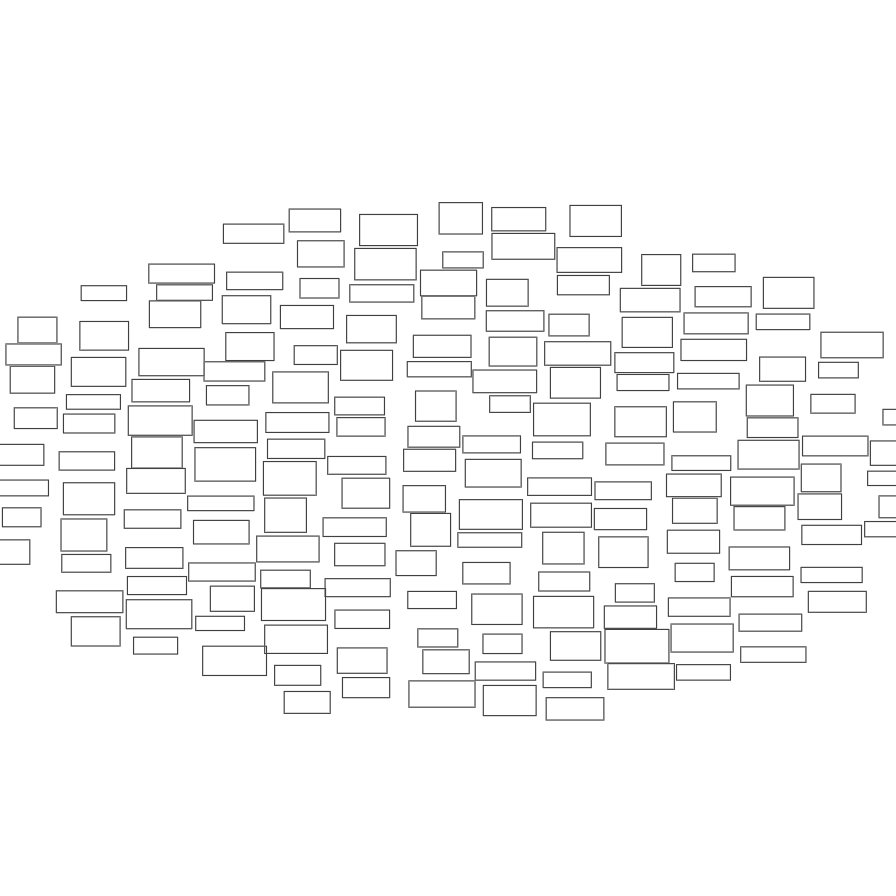
A Shadertoy shader for this pattern:

```glsl
#define CELL vec2(0.0755, 0.0358)
#define CENTER vec2(0.5, 0.482)
#define RADII vec2(0.548, 0.285)
#define WIDTH_RANGE vec2(0.043, 0.0745)
#define HEIGHT_RANGE vec2(0.0155, 0.0385)
#define LINE_WIDTH 0.0013
#define GAP 0.0015
#define ROW_JITTER 0.5
#define DRIFT 0.018
#define INK vec3(0.25)
#define PAPER vec3(1.0)

// Integer hash: cell and channel to 0..1
float hash(vec2 cell, uint channel) {
    uvec2 q = uvec2(ivec2(cell) + 512);
    uint n = q.x * 1597334677u ^ q.y * 3812015801u ^ channel * 2798796415u;
    n = (n ^ (n >> 16)) * 2246822519u;
    n = (n ^ (n >> 13)) * 3266489917u;
    n ^= n >> 16;
    return float(n >> 8) / 16777216.0;
}

float boxDistance(vec2 p, vec2 halfSize) {
    vec2 d = abs(p) - halfSize;
    return length(max(d, 0.0)) + min(max(d.x, d.y), 0.0);
}

// Each column has its own vertical phase
float columnPhase(float column) {
    return hash(vec2(column, 0.0), 7u);
}

// Uneven boundary below a cell
float rowEdge(vec2 cell) {
    float jitter = (hash(cell, 1u) - 0.5) * ROW_JITTER;
    return (cell.y + columnPhase(cell.x) + jitter) * CELL.y;
}

// Columns sway gently so that no straight gutter shows
float columnDrift(float y) {
    return DRIFT * sin(y * 9.0 + 1.0);
}

// Distance to the outline of the rectangle held by one cell
float outline(vec2 p, vec2 cell) {
    float bottom = rowEdge(cell);
    float span = rowEdge(cell + vec2(0.0, 1.0)) - bottom;
    vec2 size = vec2(
        mix(WIDTH_RANGE.x, WIDTH_RANGE.y, hash(cell, 2u)),
        mix(HEIGHT_RANGE.x, HEIGHT_RANGE.y, hash(cell, 3u)));
    size.y = min(size.y, span - GAP);

    vec2 slack = vec2(CELL.x, span) - size;
    vec2 corner = vec2(cell.x * CELL.x, bottom);
    corner += slack * vec2(hash(cell, 4u), hash(cell, 5u));
    vec2 middle = corner + 0.5 * size;
    middle.x += columnDrift(middle.y);

    // Keep only rectangles within the oval cloud
    if (length((middle - CENTER) / RADII) > 1.0) return 1.0;
    return abs(boxDistance(p - middle, 0.5 * size));
}

void mainImage(out vec4 fragColor, in vec2 fragCoord) {
    float scale = min(iResolution.x, iResolution.y);
    vec2 p = (fragCoord - 0.5 * iResolution.xy) / scale + 0.5;
    float pixel = 1.0 / scale;

    // Nearest outline among the neighbouring cells
    float nearest = 1.0;
    float homeColumn = floor((p.x - columnDrift(p.y)) / CELL.x);
    for (int i = -1; i <= 1; i++) {
        float column = homeColumn + float(i);
        float homeRow = floor(p.y / CELL.y - columnPhase(column));
        for (int j = -1; j <= 1; j++) {
            vec2 cell = vec2(column, homeRow + float(j));
            nearest = min(nearest, outline(p, cell));
        }
    }

    // Thin stroke, faded when narrower than a pixel
    float coverage = clamp((0.5 * LINE_WIDTH - nearest) / pixel + 0.5, 0.0, 1.0);
    coverage *= min(1.0, LINE_WIDTH / pixel);
    fragColor = vec4(mix(PAPER, INK, coverage), 1.0);
}
```
